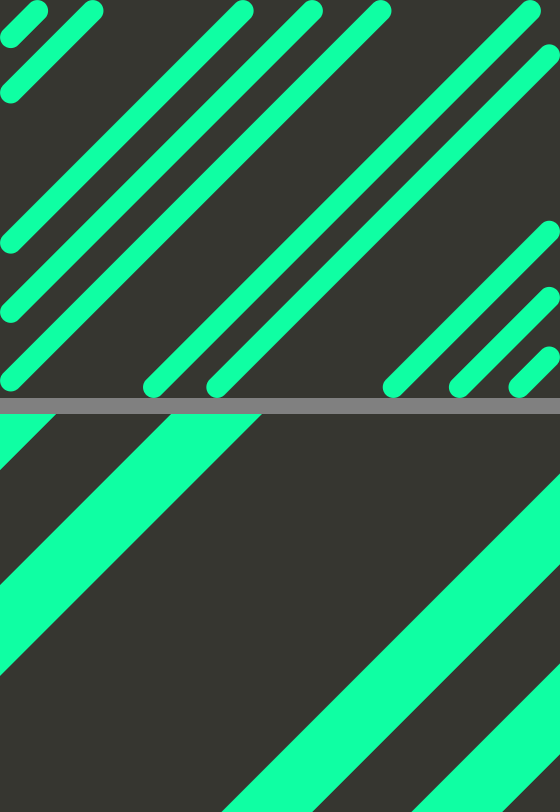
Top, the full canvas; bottom, a detail of the centre.
A WebGL 2 fragment shader for this pattern:

```glsl
#version 300 es
precision highp float;

uniform vec2 u_resolution;
out vec4 fragColor;

const vec3 CHARCOAL = vec3(0.21, 0.21, 0.19);
const vec3 MINT = vec3(0.06, 1.0, 0.64);

const float BAR_RADIUS = 0.0269;
const float INSET = 0.0271;

// Diagonal positions: x plus depth below the top edge, in canvas heights
const int BAR_COUNT = 10;
const float BAR_OFFSETS[BAR_COUNT] = float[](
    0.121, 0.2601, 0.6374, 0.8114, 0.9837,
    1.3592, 1.5183, 1.9615, 2.1277, 2.2775
);

float capsuleDistance(vec2 p, vec2 a, vec2 b, float radius) {
    vec2 pa = p - a;
    vec2 ba = b - a;
    float t = clamp(dot(pa, ba) / dot(ba, ba), 0.0, 1.0);
    return length(pa - ba * t) - radius;
}

// 45 degree bar whose rounded ends rest against the canvas edges
float diagonalBar(vec2 p, float offset, float aspect, float inset, float radius) {
    float startX = max(inset, offset - 1.0 + inset);
    float endX = min(aspect - inset, offset - inset);
    vec2 lower = vec2(startX, 1.0 - offset + startX);
    vec2 upper = vec2(endX, 1.0 - offset + endX);
    return capsuleDistance(p, lower, upper, radius);
}

float coverage(float dist, float pixel) {
    return clamp(0.5 - dist / pixel, 0.0, 1.0);
}

void main() {
    vec2 p = gl_FragCoord.xy / u_resolution.y;
    float aspect = u_resolution.x / u_resolution.y;
    float pixel = 1.0 / u_resolution.y;

    // Nearest bar
    float dist = 1e3;
    for (int i = 0; i < BAR_COUNT; i++) {
        dist = min(dist, diagonalBar(p, BAR_OFFSETS[i], aspect, INSET, BAR_RADIUS));
    }

    fragColor = vec4(mix(CHARCOAL, MINT, coverage(dist, pixel)), 1.0);
}
```
